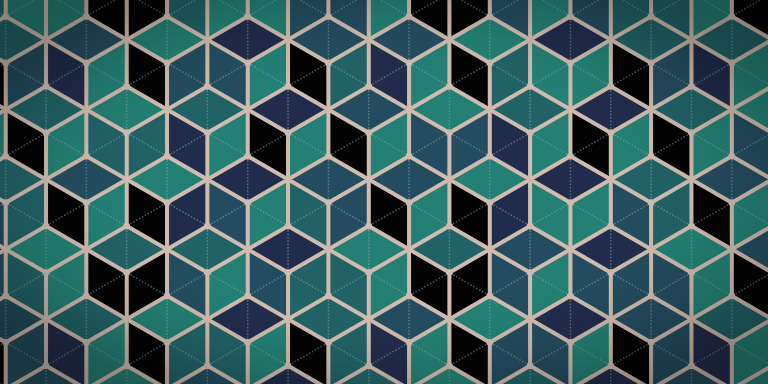
Write a Shadertoy shader that draws this pattern.

```glsl
// Tumbling-block rhombus tiling with cream seams, dotted diagonals and a soft vignette.
#define CUBE_WIDTH 0.2101
#define ORIGIN vec2(0.435, 0.836)
#define SEAM_HALF 0.025
#define NODE_RADIUS 0.043
#define DOT_STEP 0.0412
#define DOT_RADIUS 0.010
#define DOT_STRENGTH 0.5
#define VIGNETTE 0.30

const vec3 GREEN = vec3(0.14, 0.50, 0.455);
const vec3 TEAL  = vec3(0.13, 0.385, 0.405);
const vec3 STEEL = vec3(0.14, 0.30, 0.375);
const vec3 NAVY  = vec3(0.13, 0.17, 0.295);
const vec3 BLACK = vec3(0.012);
const vec3 CREAM = vec3(0.81, 0.735, 0.685);
const vec3 DOTS  = vec3(0.55, 0.66, 0.70);

// Layered sines: a repeatable value per face, about -1 to 1
float variation(vec2 cell, float face) {
    return 0.6 * sin(2.3 * cell.x + 4.1 * cell.y + 1.9 * face)
         + 0.4 * sin(5.7 * cell.x - 3.3 * cell.y + 4.7 * face);
}

// Nearest cube: xy = offset from its centre (y down), zw = column and row
vec4 nearestCube(vec2 q) {
    vec2 period = vec2(1.0, sqrt(3.0));
    vec2 shift = vec2(-0.5, 0.5 * period.y);
    vec2 evenCell = round(q / period);
    vec2 oddCell = round((q - shift) / period);
    vec2 a = q - evenCell * period;
    vec2 b = q - shift - oddCell * period;
    return dot(a, a) < dot(b, b)
        ? vec4(a, evenCell.x, 2.0 * evenCell.y)
        : vec4(b, oddCell.x, 2.0 * oddCell.y + 1.0);
}

// Face colours follow a four by four cycle; the rest vary. Face: 0 top, 1 left, 2 right
vec3 faceColour(vec2 cell, int face) {
    ivec2 c = ivec2(mod(cell, 4.0));
    int column = c.x, row = c.y;
    float v = variation(cell, float(face));
    vec3 plain = v > 0.0 ? TEAL : STEEL;

    if (face == 0) {
        if (column == 1 + row % 2) return NAVY;
        bool bright = row == 3 ? column == 3 : column == 0;
        return bright ? GREEN : plain;
    }
    if (face == 1) {
        int diagonal = (column - row + 7) % 4;
        bool dark = (diagonal == 0 && row != 0) || (diagonal == 1 && row != 3)
                 || (row == 0 && column == 0);
        if (dark) return BLACK;
        if (row < 2 && diagonal == 2 + row) return NAVY;
        return v > 0.55 ? GREEN : plain;
    }
    if (column == 0 && row == 3) return BLACK;
    if (column == 0 && row == 2) return NAVY;
    bool bright = column % 2 == 1 || (row == 1 && column == 2);
    return bright ? GREEN : plain;
}

float coverage(float dist, float pixel) {
    return smoothstep(0.6 * pixel, -0.6 * pixel, dist);
}

void mainImage(out vec4 fragColor, in vec2 fragCoord) {
    vec2 p = fragCoord / iResolution.y;
    vec2 q = (p - ORIGIN) * vec2(1.0, -1.0) / CUBE_WIDTH;
    float pixel = 1.0 / (iResolution.y * CUBE_WIDTH);

    // Pick the face and turn it into an upright rhombus
    vec4 cube = nearestCube(q);
    vec2 d = cube.xy;
    int face = d.y < -abs(d.x) / sqrt(3.0) ? 0 : (d.x < 0.0 ? 1 : 2);
    vec2 axis = face == 0 ? vec2(0.0, -1.0)
              : vec2(face == 1 ? -0.866 : 0.866, 0.5);
    float halfShort = 0.5 / sqrt(3.0);
    vec2 f = vec2(dot(d, vec2(-axis.y, axis.x)), dot(d, axis) - halfShort);
    vec2 m = abs(f);
    vec3 colour = faceColour(cube.zw, face);

    // Dotted short diagonal
    float along = (fract(f.y / DOT_STEP) - 0.5) * DOT_STEP;
    float dots = coverage(length(vec2(f.x, along)) - DOT_RADIUS, pixel);
    colour = mix(colour, DOTS, DOT_STRENGTH * dots);

    // Seams and rounded nodes
    float seam = 0.25 - dot(m, vec2(0.5, 0.866)) - SEAM_HALF;
    float node = min(length(m - vec2(0.5, 0.0)), length(m - vec2(0.0, halfShort)));
    colour = mix(colour, CREAM, coverage(min(seam, node - NODE_RADIUS), pixel));

    // Darker towards the border
    vec2 centred = 2.0 * fragCoord / iResolution.xy - 1.0;
    float falloff = smoothstep(0.35, 1.7, dot(centred, centred));
    fragColor = vec4(colour * (1.0 - VIGNETTE * falloff), 1.0);
}
```
